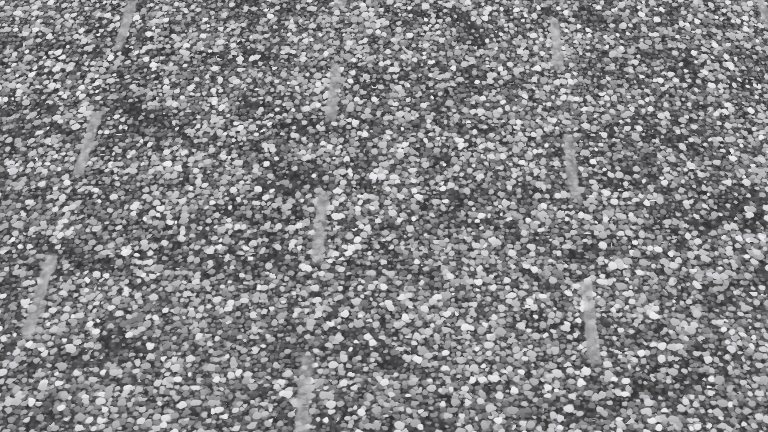
Give the GLSL for this texture, as a Shadertoy shader.

```glsl
// Coarse pale grains scattered over dark paving, seen in gentle perspective.
// Three layers of jittered soft discs are painted over a mottled base, then
// the short pale joints of a staggered paving grid are laid on top.

const float HORIZON = 2.199;   // distance of the horizon above the bottom-up canvas top
const float CENTRE_X = 1.005;  // where the receding lines run straight up
const vec3 TINT = vec3(0.996, 0.994, 1.012);

vec3 hash3(vec2 p) {
    vec3 q = fract(p.xyx * vec3(0.1031, 0.1030, 0.0973));
    q += dot(q, q.yxz + 33.33);
    return fract((q.xxy + q.yzz) * q.zyx);
}

float valueNoise(vec2 p) {
    vec2 cell = floor(p), f = fract(p);
    f = f * f * (3.0 - 2.0 * f);
    float low = mix(hash3(cell).x, hash3(cell + vec2(1, 0)).x, f.x);
    float high = mix(hash3(cell + vec2(0, 1)).x, hash3(cell + vec2(1, 1)).x, f.x);
    return mix(low, high, f.y);
}

// Paints one grain per cell over the given tone; toneRange is darkest, lightest.
float paintGrains(float tone, vec2 ground, float frequency, float share,
                  vec2 toneRange, float seed) {
    vec2 p = ground * frequency + seed;
    p += 0.35 * (vec2(valueNoise(p * 1.9), valueNoise(p * 1.9 + 47.0)) - 0.5);
    vec2 home = floor(p);
    float soft = 0.0006 * frequency;
    for (int j = -1; j <= 1; j++) {
        for (int i = -1; i <= 1; i++) {
            vec2 cell = home + vec2(i, j);
            vec3 place = hash3(cell + seed);
            vec3 look = hash3(cell + seed + 71.7);
            vec2 d = p - cell - 0.5 - 0.7 * (place.xy - 0.5);
            d *= vec2(mix(0.75, 1.0, look.z), 1.12);
            float radius = mix(0.27, 0.58, look.x);
            float cover = 1.0 - smoothstep(radius - soft, radius + soft, length(d));
            // The upper side of each grain catches slightly more light.
            float shade = mix(toneRange.x, toneRange.y, look.y) - 0.07 * d.y;
            tone = mix(tone, shade, cover * step(place.z, share));
        }
    }
    return tone;
}

// Paving coordinates: x counts columns, y counts rows towards the viewer.
vec2 pavingCoords(vec2 pos) {
    float column = (pos.x - CENTRE_X) / (0.22 * (pos.y + HORIZON)) + 1.44;
    float tilted = pos.y - 0.05 * (pos.x - 0.74);
    float row = (0.4509 - 1.0 / (tilted + HORIZON)) / 0.0239;
    return vec2(column, row);
}

// Upright joints, one in every second column, staggered from row to row.
float jointMask(vec2 paving, float wobble) {
    float column = floor(paving.x + 0.5);
    float row = floor(paving.y);
    float staggered = 1.0 - mod(column + row, 2.0);
    float across = abs(paving.x - column) + 0.012 * (wobble - 0.5);
    float along = abs(paving.y - row - 0.5);
    return staggered * (1.0 - smoothstep(0.016, 0.028, across))
                     * (1.0 - smoothstep(0.43, 0.52, along));
}

void mainImage(out vec4 fragColor, in vec2 fragCoord) {
    // Position in canvas heights, y running down towards the viewer.
    vec2 pos = fragCoord / iResolution.y;
    pos.y = 1.0 - pos.y;
    float depth = pos.y + HORIZON;
    vec2 ground = vec2((pos.x - CENTRE_X) / depth, log(depth));
    vec2 paving = pavingCoords(pos);

    // Loose drifts, wider than tall, thinning out along the row edges.
    float drift = 0.55 * valueNoise(ground * vec2(24, 46))
                + 0.45 * valueNoise(ground * vec2(52, 95) + 19.0);
    float rowEdge = 1.0 - smoothstep(0.0, 0.16, abs(fract(paving.y + 0.5) - 0.5));
    float density = 0.35 + 1.3 * drift - 0.22 * rowEdge;

    // Dark base, then grains from fine and grey to large and pale.
    float tone = mix(0.19, 0.36, valueNoise(ground * 380.0 + 5.0));
    tone = paintGrains(tone, ground, 320.0, 0.80 * density, vec2(0.33, 0.57), 13.0);
    tone = paintGrains(tone, ground, 235.0, 0.60 * density, vec2(0.45, 0.79), 137.0);
    tone = paintGrains(tone, ground, 180.0, 0.37 * density, vec2(0.67, 0.92), 211.0);

    // Joints packed with finer pale grit, worn unevenly.
    float grit = valueNoise(ground * 210.0 + 31.0);
    float wear = mix(0.55, 0.95, valueNoise(ground * 60.0 + 83.0));
    tone = mix(tone, mix(0.58, 0.80, grit), wear * jointMask(paving, grit));

    fragColor = vec4(clamp(tone * TINT, 0.0, 1.0), 1.0);
}
```
